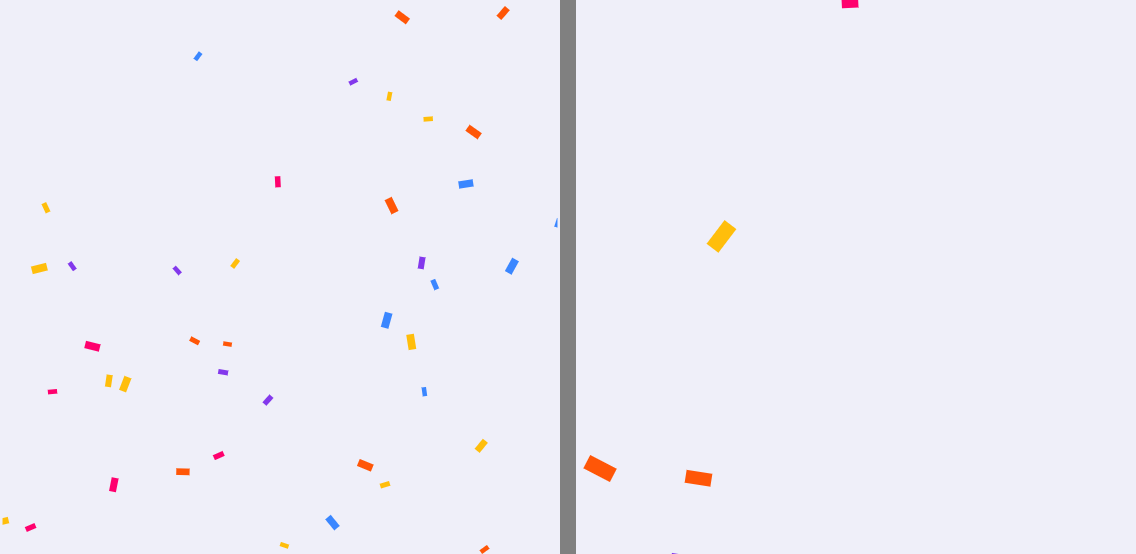
Left, the full canvas; right, a detail of the centre.
Write a WebGL 2 fragment shader that draws this pattern.

```glsl
#version 300 es
precision highp float;

uniform vec2 u_resolution;
out vec4 outColor;

const vec3 PAPER  = vec3(0.937, 0.937, 0.976);
const vec3 YELLOW = vec3(1.000, 0.745, 0.043);
const vec3 ORANGE = vec3(1.000, 0.337, 0.027);
const vec3 PINK   = vec3(1.000, 0.000, 0.431);
const vec3 PURPLE = vec3(0.514, 0.220, 0.925);
const vec3 BLUE   = vec3(0.227, 0.525, 1.000);

// Pieces of each colour
const int YELLOW_COUNT = 12;
const int ORANGE_COUNT = 9;
const int PINK_COUNT   = 6;
const int PURPLE_COUNT = 6;
const int BLUE_COUNT   = 8;

// Lengths are fractions of the canvas width
const float MIN_LENGTH  = 0.0155;
const float MAX_LENGTH  = 0.0285;
const float LENGTH_SKEW = 1.3;
const float THICKNESS   = 0.5;
const float SIDE_MARGIN = 0.0045;
const float SEED        = 3.0;
const float PI          = 3.14159265;

float hash(float index, float channel) {
    vec2 key = vec2(index, channel + SEED);
    return fract(sin(dot(key, vec2(127.1, 311.7))) * 43758.5453);
}

mat2 rotation(float angle) {
    float c = cos(angle), s = sin(angle);
    return mat2(c, s, -s, c);
}

float boxDistance(vec2 p, vec2 halfSize) {
    vec2 d = abs(p) - halfSize;
    return length(max(d, 0.0)) + min(max(d.x, d.y), 0.0);
}

vec3 pieceColor(int index) {
    int last = YELLOW_COUNT;
    if (index < last) return YELLOW;
    last += ORANGE_COUNT;
    if (index < last) return ORANGE;
    last += PINK_COUNT;
    if (index < last) return PINK;
    last += PURPLE_COUNT;
    return index < last ? PURPLE : BLUE;
}

void main() {
    float pixel = 1.0 / u_resolution.x;
    vec2 p = gl_FragCoord.xy * pixel;
    vec2 canvas = u_resolution * pixel;
    vec3 color = PAPER;

    // Scattered confetti, each piece with its own place, size and turn
    const int PIECES = YELLOW_COUNT + ORANGE_COUNT + PINK_COUNT + PURPLE_COUNT + BLUE_COUNT;
    for (int i = 0; i < PIECES; i++) {
        float id = float(i) + 1.0;
        vec2 center = vec2(hash(id, 0.0), hash(id, 1.0)) * canvas;
        float size = mix(MIN_LENGTH, MAX_LENGTH, pow(hash(id, 2.0), LENGTH_SKEW));
        vec2 local = rotation(hash(id, 3.0) * PI) * (p - center);
        float d = boxDistance(local, 0.5 * size * vec2(1.0, THICKNESS));
        float coverage = clamp(0.5 - d / pixel, 0.0, 1.0);
        color = mix(color, pieceColor(i), coverage);
    }

    // Plain strips cut the pieces off at the left and right
    float sideDistance = min(p.x, 1.0 - p.x) - SIDE_MARGIN;
    color = mix(PAPER, color, clamp(0.5 + sideDistance / pixel, 0.0, 1.0));

    outColor = vec4(color, 1.0);
}
```
